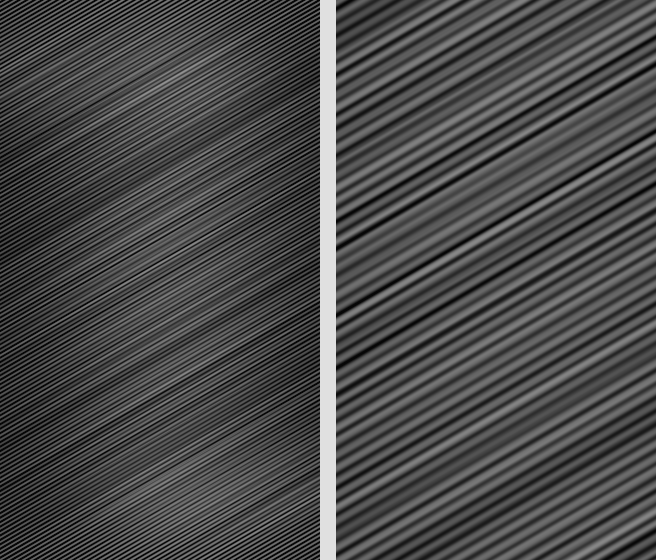
Left: the whole. Right: its middle third, enlarged.
Write a Shadertoy shader that draws this pattern.

```glsl
const float LINES_DOWN = 126.0;     // grooves met along one vertical edge
const float TILT = 0.5236;          // groove angle in radians
const float JITTER = 0.07;          // uneven groove position, in grooves
const float EDGE_TONE = 0.105;
const float SHEEN_TONE = 0.205;     // added along the central highlight
const float EDGE_CONTRAST = 0.205;
const float SHEEN_CONTRAST = 0.135;
const float RIM_CONTRAST = 0.09;    // extra relief near top and bottom
const float STREAK_TONE = 0.030;    // slow brightness change across grooves
const float SCRATCH_TONE = 0.085;   // fine scratches between the grooves
const float SCRATCH_RATE = 1.63;    // scratches per groove
const float LINE_DEPTH = 0.40;      // depth change from groove to groove
const float PLATEAU = 0.12;         // flattens crests and narrows the cuts
const float BLACK = 0.025;
const float WHITE = 0.70;

float hash(float n) {
    return fract(sin(n * 12.9898) * 43758.5);
}

// One random value per cell in -1..1, blended near cell borders
float cellNoise(float x, float seed) {
    float cell = floor(x);
    float blend = smoothstep(0.25, 0.75, fract(x));
    return 2.0 * mix(hash(cell + seed), hash(cell + 1.0 + seed), blend) - 1.0;
}

// Irregular drift in about -1..1 along the groove stack
float layeredSines(float x) {
    return 0.45 * sin(x * 0.41 + 1.2 * sin(x * 0.17))
         + 0.35 * sin(x * 0.83 + 2.1)
         + 0.30 * sin(x * 1.37 + 1.5 * sin(x * 0.29) + 4.0);
}

// Soft elliptical light
float glow(vec2 uv, vec2 center, vec2 radius) {
    vec2 d = (uv - center) / radius;
    return exp(-dot(d, d));
}

// Tall central sheen, with weaker lights near the ends and two corners
float sheenAt(vec2 uv) {
    float sheen = glow(uv, vec2(0.54, 0.5), vec2(0.45, 0.70));
    sheen += 0.40 * glow(uv, vec2(0.58, 0.87), vec2(0.30, 0.10));
    sheen += 0.45 * glow(uv, vec2(0.54, 0.10), vec2(0.30, 0.09));
    sheen += 0.45 * glow(uv, vec2(0.06, 0.87), vec2(0.28, 0.11));
    sheen += 0.45 * glow(uv, vec2(0.96, 0.13), vec2(0.28, 0.11));
    return sheen;
}

void mainImage(out vec4 fragColor, in vec2 fragCoord) {
    vec2 uv = fragCoord / iResolution.xy;
    vec2 p = fragCoord / iResolution.y;

    // Groove coordinate: one unit per line
    vec2 normal = vec2(-sin(TILT), cos(TILT));
    float density = LINES_DOWN / normal.y;
    float row = dot(p, normal) * density + 200.0;
    float pixelRows = density / iResolution.y;

    float sheen = sheenAt(uv);
    float calm = clamp(sheen, 0.0, 1.0);
    float rim = smoothstep(0.36, 0.5, abs(uv.y - 0.5));
    float wear = (0.25 + 0.75 * calm) * (1.0 - 0.75 * rim);

    // Groove profile with its harmonic, filtered by pixel size
    float phase = 6.2831853 * (row + JITTER * wear * layeredSines(row * 0.7));
    float wave = cos(phase) * (1.0 - smoothstep(0.5, 1.0, pixelRows));
    wave -= PLATEAU * cos(2.0 * phase) * (1.0 - smoothstep(0.3, 0.7, pixelRows));

    // Each groove has its own depth
    float depth = mix(EDGE_CONTRAST, SHEEN_CONTRAST, calm) + RIM_CONTRAST * rim;
    depth *= 1.0 + LINE_DEPTH * wear * cellNoise(row + 0.5, 7.0);

    // Fine scratches run along the grooves, ignoring their spacing
    float scratch = cellNoise(row * SCRATCH_RATE, 73.0);
    scratch *= 1.0 - smoothstep(0.4, 0.9, pixelRows * SCRATCH_RATE * 0.7);

    // Combine light, streaks and grooves
    float tone = EDGE_TONE + SHEEN_TONE * sheen + depth * wave;
    tone += wear * (STREAK_TONE * layeredSines(row) + SCRATCH_TONE * scratch);
    fragColor = vec4(vec3(clamp(tone, BLACK, WHITE)), 1.0);
}
```
